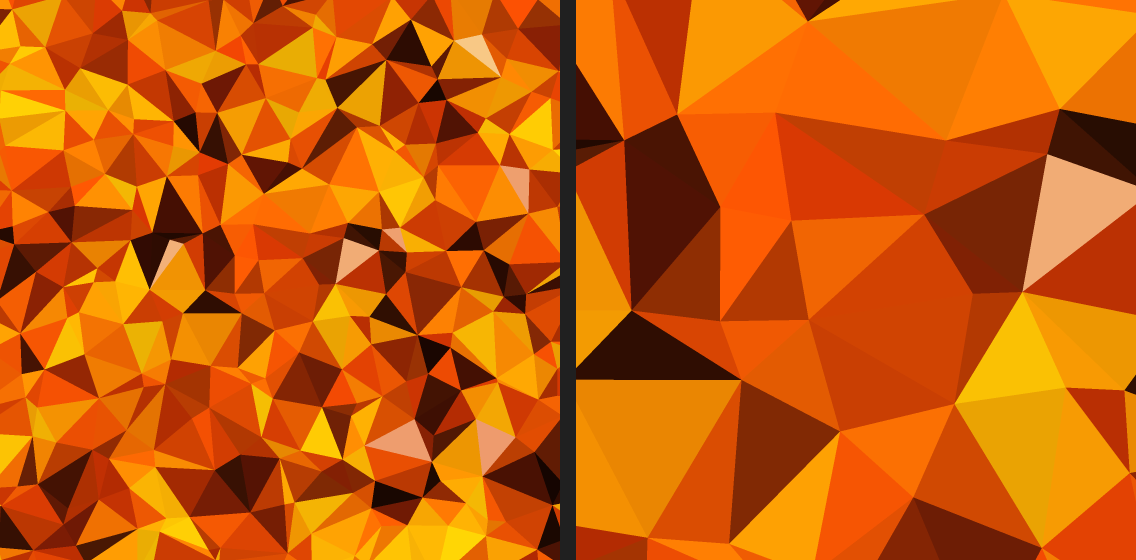
Left, the full canvas; right, a detail of the centre.
This background is drawn by a Shadertoy shader. Its source:

```glsl
// Low-poly mosaic of flat triangles in ember colours, from black to yellow.
// Scattered points get a weighted Delaunay triangulation, found per pixel as
// the lower hull of points lifted to a paraboloid; colours follow a heat ramp.

const float GRID = 15.5;          // point cells per canvas height
const float LIFT_NOISE = 0.3;     // irregularity: more slivers, varied sizes
const float FACET_CONTRAST = 2.0; // own tone of a facet against shared tone
const float PALE_SHARE = 0.013;   // share of peach facets
const float HUE_SPREAD = 0.42;
const float LIGHT_SPREAD = 0.16;
const uint SEED = 71u;

const int REACH = 3;              // searched cells to each side
const int SIDE = 2 * REACH + 1;
const int COUNT = SIDE * SIDE;
const int AA = 3;                 // subsamples per axis along edges

const int STOPS = 9;
const float HEAT[STOPS] = float[](0.0, 0.05, 0.13, 0.21, 0.42, 0.62, 0.75, 0.88, 1.0);
const vec3 EMBER[STOPS] = vec3[](
    vec3(0.04, 0.01, 0.00), vec3(0.20, 0.055, 0.01), vec3(0.45, 0.12, 0.02),
    vec3(0.67, 0.19, 0.01), vec3(0.85, 0.25, 0.01), vec3(0.93, 0.34, 0.01),
    vec3(0.97, 0.46, 0.01), vec3(0.98, 0.63, 0.01), vec3(1.00, 0.78, 0.02));

struct Vertex { vec2 pos; float lift; uint id; };

uint scramble(uint x) {
    x ^= x >> 16; x *= 0x7feb352du;
    x ^= x >> 15; x *= 0x846ca68bu;
    return x ^ (x >> 16);
}

uint cellId(ivec2 cell) {
    return scramble(uint(cell.x) + scramble(uint(cell.y) + SEED));
}

float unit(uint h) { return float(h & 0xffffu) / 65535.0; }

float cross2(vec2 a, vec2 b) { return a.x * b.y - a.y * b.x; }

// Signed distance from the origin to the edge ab, positive inside
float edgeDistance(vec2 a, vec2 b) { return cross2(a, b) / length(b - a); }

vec3 heatRamp(float t) {
    vec3 col = EMBER[0];
    for (int i = 1; i < STOPS; i++)
        col = mix(col, EMBER[i], clamp((t - HEAT[i - 1]) / (HEAT[i] - HEAT[i - 1]), 0.0, 1.0));
    return col;
}

float vertexTone(uint id) { return unit(scramble(id + 2u)) - 0.5; }

// Tone shared through the corners plus a tone of the facet itself
vec3 facetColor(uint a, uint b, uint c) {
    uint id = scramble(a ^ b ^ c);
    float tone = vertexTone(a) + vertexTone(b) + vertexTone(c)
               + FACET_CONTRAST * (unit(id) - 0.5);
    float deviation = sqrt((3.0 + FACET_CONTRAST * FACET_CONTRAST) / 12.0);
    float t = 1.0 / (1.0 + exp(-1.7 * tone / deviation)); // evens out the spread
    float hue = unit(scramble(id + 3u)) - 0.5;
    float light = unit(scramble(id + 4u)) - 0.5;

    vec3 col = heatRamp(t);
    col.g *= 1.0 + HUE_SPREAD * hue * (1.0 - 0.7 * t);
    col *= 1.0 + LIGHT_SPREAD * light;
    if (unit(scramble(id + 5u)) < PALE_SHARE)
        col = vec3(0.95, 0.69, 0.47) + hue * vec3(0.05, 0.22, 0.12);
    return clamp(col, 0.0, 1.0);
}

// Colour of the facet around p in rgb, distance to its border in a
vec4 mosaic(vec2 p) {
    ivec2 base = ivec2(floor(p)) - REACH;
    vec3 lifted[COUNT];
    for (int i = 0; i < COUNT; i++) {
        ivec2 cell = base + ivec2(i % SIDE, i / SIDE);
        uint id = cellId(cell);
        vec2 q = vec2(cell) + vec2(unit(id), unit(id >> 16)) - p;
        lifted[i] = vec3(q, dot(q, q) + LIFT_NOISE * unit(scramble(id + 1u)));
    }

    // Start from a huge triangle, then swap in the point furthest below its plane
    Vertex a = Vertex(vec2(0.0, 12.0), 144.0, 0u);
    Vertex b = Vertex(vec2(-10.4, -6.0), 144.0, 0u);
    Vertex c = Vertex(vec2(10.4, -6.0), 144.0, 0u);
    for (int step = 0; step < 24; step++) {
        vec2 ab = b.pos - a.pos, ac = c.pos - a.pos;
        float rb = b.lift - a.lift, rc = c.lift - a.lift;
        vec2 slope = vec2(rb * ac.y - rc * ab.y, rc * ab.x - rb * ac.x) / cross2(ab, ac);
        float height = a.lift - dot(slope, a.pos);

        float lowest = -1e-4;
        int pick = -1;
        for (int i = 0; i < COUNT; i++) {
            float gap = lifted[i].z - dot(slope, lifted[i].xy) - height;
            if (gap < lowest) { lowest = gap; pick = i; }
        }
        if (pick < 0) break;

        Vertex d = Vertex(lifted[pick].xy, lifted[pick].z,
                          cellId(base + ivec2(pick % SIDE, pick / SIDE)));
        float sa = cross2(a.pos, d.pos), sb = cross2(b.pos, d.pos), sc = cross2(c.pos, d.pos);
        if (sb >= 0.0 && sa <= 0.0) c = d;
        else if (sc >= 0.0 && sb <= 0.0) a = d;
        else b = d;
    }
    float border = min(edgeDistance(a.pos, b.pos),
                   min(edgeDistance(b.pos, c.pos), edgeDistance(c.pos, a.pos)));
    return vec4(facetColor(a.id, b.id, c.id), border);
}

void mainImage(out vec4 fragColor, in vec2 fragCoord) {
    float pixel = GRID / iResolution.y;
    vec4 facet = mosaic(fragCoord * pixel);
    vec3 col = facet.rgb;
    if (facet.a < 0.75 * pixel) { // smooth only along edges
        col = vec3(0.0);
        for (int i = 0; i < AA * AA; i++) {
            vec2 offset = (vec2(i % AA, i / AA) + 0.5) / float(AA) - 0.5;
            col += mosaic((fragCoord + offset) * pixel).rgb / float(AA * AA);
        }
    }
    fragColor = vec4(col, 1.0);
}
```
